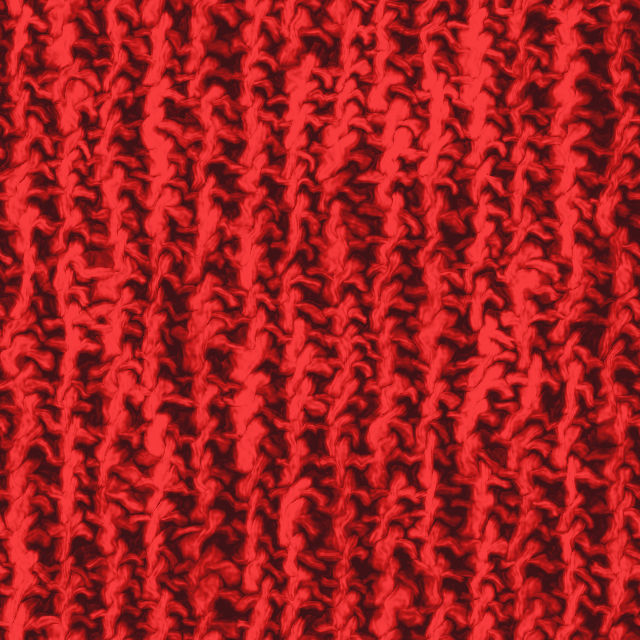
Give the GLSL for this texture, as a Shadertoy shader.

```glsl
// Chunky red ribbed knit: 14 columns of 21 stitches, each built from three bent
// strands of yarn (a leaning ridge lobe and two side loops) joined by height.
// Wrapped gradient noise adds uneven tension, dark furrows and woolly fibres.

const vec2 STITCHES = vec2(14.0, 21.0);
const float ROW_HEIGHT = 0.667; // relative to the column width

vec2 hash2(vec2 p) {
    vec3 q = fract(p.xyx * vec3(0.1031, 0.1030, 0.0973));
    q += dot(q, q.yzx + 33.33);
    return fract((q.xx + q.yz) * q.zy);
}

float cornerSlope(vec2 cell, vec2 offset, vec2 period) {
    float angle = 6.2832 * hash2(mod(cell, period) + 7.0).x;
    return dot(vec2(cos(angle), sin(angle)), offset);
}

// Gradient noise that repeats after a whole number of cells.
float noise(vec2 p, vec2 period) {
    vec2 i = floor(p), f = p - i, e = vec2(1.0, 0.0);
    vec2 u = f * f * f * (f * (f * 6.0 - 15.0) + 10.0);
    float low = mix(cornerSlope(i, f, period),
                    cornerSlope(i + e.xy, f - e.xy, period), u.x);
    float high = mix(cornerSlope(i + e.yx, f - e.yx, period),
                     cornerSlope(i + e.xx, f - e.xx, period), u.x);
    return mix(low, high, u.y);
}

float tiled(vec2 uv, vec2 cells) {
    return noise(uv * cells, cells);
}

// Bent strand from a to b: height, position along, position across, light.
vec4 strand(vec2 p, vec2 a, vec2 b, float bend, float radius, float top) {
    vec2 axis = b - a;
    float len = length(axis);
    float s = clamp(dot(p - a, axis) / (len * len), 0.0, 1.0);
    vec2 normal = vec2(-axis.y, axis.x) / len;
    vec2 off = p - a - axis * s - normal * bend * 4.0 * s * (1.0 - s);
    float height = top - 0.48 * dot(off, off) / (radius * radius);
    return vec4(height, s * len, dot(off, normal), dot(off, vec2(-0.35, 0.9)));
}

void keepHigher(inout vec4 best, inout vec2 bestSeed, vec4 candidate, vec2 seed) {
    if (candidate.x > best.x) {
        best = candidate;
        bestSeed = seed;
    }
}

void mainImage(out vec4 fragColor, in vec2 fragCoord) {
    vec2 uv = fragCoord / iResolution.xy;

    // Uneven tension pulls the stitches out of line.
    vec2 p = uv * STITCHES;
    p += 0.42 * vec2(tiled(uv, vec2(9.0, 8.0)), tiled(uv + 0.37, vec2(8.0, 9.0)));
    p += 0.16 * vec2(tiled(uv, vec2(37.0)), tiled(uv + 0.61, vec2(41.0)));

    // Topmost strand among the neighbouring stitches.
    vec4 yarn = vec4(-9.0, 0.0, 0.0, 0.0);
    vec2 seed = vec2(0.0);
    for (int i = -1; i <= 1; i++) {
        float column = floor(p.x) + float(i);
        float shift = hash2(vec2(mod(column, STITCHES.x), 91.0)).x;
        for (int j = -1; j <= 1; j++) {
            float row = floor(p.y - shift) + float(j);
            vec2 id = mod(vec2(column, row), STITCHES);
            vec2 r = hash2(id + 3.0) - 0.5, k = hash2(id + 57.0) - 0.5;
            vec2 q = (p - vec2(column, row + shift) - 0.5) * vec2(1.0, ROW_HEIGHT);
            q -= 0.12 * r;
            vec2 fibreSeed = 40.0 * (r + 0.5);

            // Ridge lobe leaning to the right, then the loops on either side.
            keepHigher(yarn, seed, strand(q, vec2(-0.13 + 0.15 * k.x, -0.36),
                vec2(0.13, 0.32 + 0.1 * k.y), 0.06, 0.18 + 0.05 * r.y,
                0.90 + 0.16 * k.x), fibreSeed);
            keepHigher(yarn, seed, strand(q, vec2(0.08, 0.08),
                vec2(0.47, -0.10 + 0.35 * k.y), 0.09, 0.135 + 0.05 * k.x,
                0.70 + 0.28 * r.x), fibreSeed + 11.0);
            keepHigher(yarn, seed, strand(q, vec2(-0.08, -0.05),
                vec2(-0.45, 0.14 + 0.35 * r.y), -0.08, 0.13 + 0.05 * r.x,
                0.66 + 0.28 * k.y), fibreSeed + 23.0);
        }
    }

    // Twisted fibres follow each strand; finer wool fuzz covers everything.
    vec2 twist = vec2(yarn.y * 4.0 + yarn.z * 3.0, yarn.z * 15.0 - yarn.y * 5.0);
    float fibre = noise(twist + seed, vec2(128.0));
    float fuzz = tiled(uv, vec2(150.0)) + 0.8 * tiled(uv, vec2(83.0, 71.0));
    float furrow = tiled(uv, vec2(11.0, 3.0)) + 0.5 * tiled(uv, vec2(19.0, 7.0));

    float tone = max(yarn.x, 0.02) + 0.75 * yarn.w + 0.30 * fibre;
    tone += 0.13 * fuzz + 0.30 * furrow + 0.12 * tiled(uv, vec2(29.0, 31.0));
    tone = smoothstep(-0.12, 1.12, tone);

    // Maroon hollows, crimson wool, slightly pink highlights.
    vec3 color = mix(vec3(0.25, 0.07, 0.085), vec3(0.76, 0.09, 0.09),
                     clamp(tone / 0.7, 0.0, 1.0));
    color = mix(color, vec3(0.97, 0.23, 0.24), smoothstep(0.6, 1.0, tone));
    fragColor = vec4(color, 1.0);
}
```
